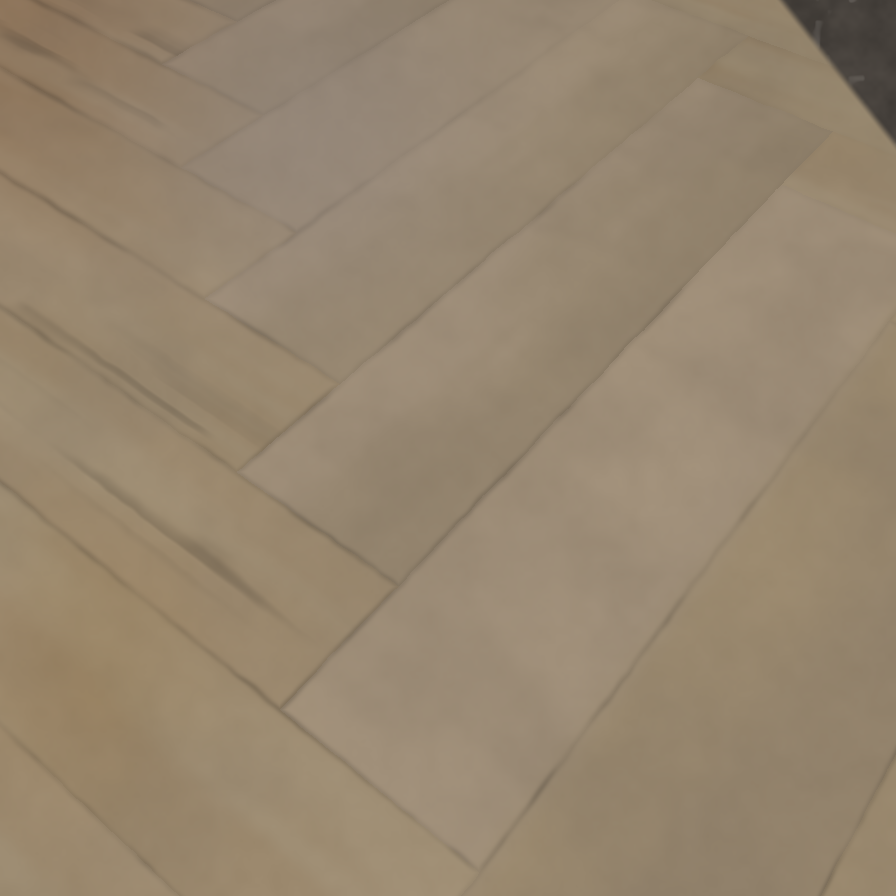
A Shadertoy shader for this texture:

```glsl
const float BOARD_LENGTH = 6.0;                // in board widths
const vec2 CORNER = vec2(0.3125, 0.208);       // floor origin on the canvas
const vec2 VANISH_RIGHT = vec2(1.910, 1.878);  // vanishing points of the boards
const vec2 VANISH_LEFT = vec2(-1.786, 1.915);
const vec2 FORESHORTEN = vec2(0.090, -0.096);
const float SEAM_WIDTH = 0.0036;               // in canvas widths
const float SEAM_DARKNESS = 0.17;
const float SEAM_WOBBLE = 0.0022;
const float STREAK_DARKNESS = 0.16;
const vec2 EDGE_POINT = vec2(0.872, 1.0);      // where the floor is cut off
const vec2 EDGE_NORMAL = vec2(0.785, 0.620);

const vec3 PALE = vec3(0.624, 0.558, 0.476);
const vec3 HONEY = vec3(0.616, 0.552, 0.448);
const vec3 TAN = vec3(0.592, 0.514, 0.403);
const vec3 TAUPE = vec3(0.550, 0.490, 0.412);
const vec3 GREY = vec3(0.598, 0.546, 0.498);
const vec3 DARK_FLOOR = vec3(0.270, 0.250, 0.230);

float hash(vec2 p) {
    vec3 q = fract(p.xyx * vec3(0.1031, 0.1030, 0.0973));
    q += dot(q, q.yzx + 33.33);
    return fract((q.x + q.y) * q.z);
}

float noise(vec2 p) {
    vec2 i = floor(p), f = fract(p);
    f = f * f * (3.0 - 2.0 * f);
    return mix(mix(hash(i), hash(i + vec2(1, 0)), f.x),
               mix(hash(i + vec2(0, 1)), hash(i + vec2(1, 1)), f.x), f.y);
}

float fbm(vec2 p) {
    float sum = 0.0, amp = 0.5;
    for (int n = 0; n < 3; n++) {
        sum += amp * noise(p);
        p = p * 2.03 + 17.1;
        amp *= 0.5;
    }
    return sum / 0.875;
}

float cross2(vec2 a, vec2 b) { return a.x * b.y - a.y * b.x; }

// Canvas to floor, in board widths along the two board directions
vec2 floorPosition(vec2 uv) {
    vec2 toRight = VANISH_RIGHT - uv, toLeft = VANISH_LEFT - uv, offset = uv - CORNER;
    return vec2(cross2(offset, toLeft), cross2(toRight, offset))
         / (cross2(toRight, toLeft) * FORESHORTEN);
}

float glow(vec2 uv, vec2 center, float radius) {
    return exp(-dot(uv - center, uv - center) / (radius * radius));
}

vec3 woodColor(vec2 uv) {
    vec2 wobble = vec2(noise(uv * 60.0), noise(uv * 60.0 + 31.0)) - 0.5;
    vec2 pos = floorPosition(uv + SEAM_WOBBLE * wobble);
    vec2 cell = floor(pos), inCell = pos - cell;

    // Herringbone: position along and across the board, and the board's id
    float k = mod(cell.x + cell.y, 2.0 * BOARD_LENGTH);
    bool rightward = k < BOARD_LENGTH;
    float along = rightward ? k + inCell.x : k - BOARD_LENGTH + inCell.y;
    float across = rightward ? inCell.y : inCell.x;
    float row = rightward ? cell.y : cell.x;
    vec2 id = rightward ? vec2(cell.x - k, row)
                        : vec2(row + 50.0, cell.y - k + BOARD_LENGTH);
    float tone = hash(id + 71.0);
    vec2 grainPos = vec2(along, across) + id * 7.3 + 200.0;

    // Base tone with broad bands along the grain
    float band = fbm(grainPos * vec2(0.45, 2.4));
    float soft = fbm(grainPos * vec2(0.8, 1.6) + 40.0);
    float mottle = smoothstep(0.42, 0.75, fbm(pos * vec2(1.6, 1.6) + 60.0));
    vec3 color;
    if (rightward) {
        float shade = 0.5 - 0.5 * cos(2.1 * row);
        float ramp = smoothstep(0.1, 0.8, across + 0.9 * (band - 0.5));
        float outer = smoothstep(0.9, 1.1, pos.y);
        color = mix(PALE, mix(HONEY, TAN, 0.4 * outer), max(shade * ramp, 0.8 * outer) + 0.2 * soft);
        color = mix(color, TAUPE, shade * ramp * 0.7);
        color = mix(color, TAUPE, 0.3 * mottle);
    } else {
        color = mix(HONEY, TAN, 0.8 * smoothstep(0.35, 0.7, band + 0.2 * (tone - 0.5)));
        color = mix(color, PALE, 0.4 * soft);
        color = mix(color, TAUPE, 0.25 * mottle);
    }
    color *= 1.0 + 0.03 * (tone - 0.5) + 0.06 * (soft - 0.5);

    // Thin mineral streaks gathered in one band of some leftward boards
    float column = mod(row, 3.0);
    if (!rightward && column < 1.5) {
        float middle = mix(0.45, 0.2, column);
        float gather = exp(-pow((across - middle) / 0.17, 2.0));
        float streak = smoothstep(0.45, 0.85, noise(grainPos * vec2(0.9, 13.0)));
        float patches = smoothstep(0.25, 0.6, noise(grainPos * vec2(2.2, 4.0) + 9.0));
        float near = 1.0 - smoothstep(0.6, 0.7, uv.x);
        color *= 1.0 - STREAK_DARKNESS * streak * patches * gather * near;
    }

    // Soft seams, uneven along their length and lost toward the far end
    vec2 steady = floorPosition(uv);
    vec2 unit = fwidth(steady) * iResolution.x * 0.75;
    vec2 scale = rightward ? unit : unit.yx;
    float edge = min(min(across, 1.0 - across) / scale.y,
                     min(along, BOARD_LENGTH - along) / scale.x);
    float wear = mix(0.3, 1.0, smoothstep(0.2, 0.8, fbm(uv * 17.0 + 90.0)));
    wear *= 1.0 - 0.85 * smoothstep(0.65, 0.95, uv.x * 0.5 + uv.y * 0.6);
    return color * (1.0 - SEAM_DARKNESS * wear * exp(-pow(edge / SEAM_WIDTH, 2.0)));
}

void mainImage(out vec4 fragColor, in vec2 fragCoord) {
    vec2 uv = fragCoord / iResolution.xy;
    vec3 color = woodColor(uv);

    // Room light: warm left side, cool sheen, dim far end
    color *= mix(vec3(1.0), vec3(0.96, 0.90, 0.87), glow(uv, vec2(0.0, 1.0), 0.25));
    color *= mix(vec3(1.0), vec3(0.99, 0.96, 0.90), glow(uv, vec2(0.1, 0.27), 0.14));
    color = mix(color, GREY, 0.7 * glow(uv, vec2(0.34, 0.86), 0.19));
    color *= 1.0 - 0.05 * smoothstep(0.65, 1.0, uv.y);

    // Cut edge and the dark speckled floor beyond it
    float beyond = dot(uv - EDGE_POINT, EDGE_NORMAL);
    color = mix(color, HONEY * 0.95, 0.5 * smoothstep(-0.05, -0.01, beyond));
    float speck = smoothstep(0.8, 0.98, noise(uv * 80.0));
    vec3 ground = DARK_FLOOR * (0.85 + 0.3 * fbm(uv * 45.0)) + 0.08 * speck;
    color = mix(color, ground, smoothstep(-0.005, 0.005, beyond));

    color += 0.018 * (fbm(uv * 48.0) - 0.5);
    fragColor = vec4(color, 1.0);
}
```
